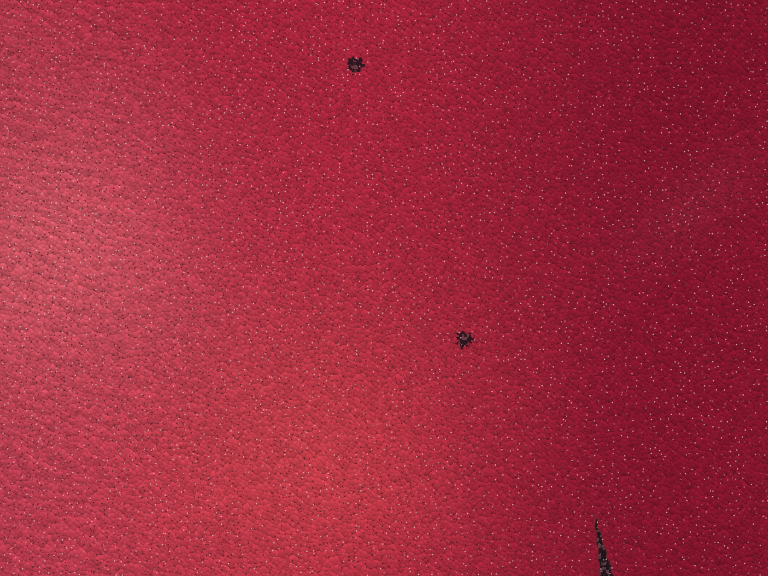
Reproduce this texture procedurally as a WebGL 2 fragment shader.

```glsl
#version 300 es
precision highp float;
// Red grained leather with soft sheen, tiny glints and pits, two dark blots and a split.
uniform vec2 u_resolution;
out vec4 fragColor;

vec3 hash3(vec2 p) {
  vec3 q = fract(p.xyx * vec3(0.1031, 0.1030, 0.0973));
  q += dot(q, q.yxz + 33.33);
  return fract((q.xxy + q.yzz) * q.zyx);
}

// Cellular noise: offset to the nearest point, gap to the second nearest, random id.
vec4 cells(vec2 p) {
  vec2 base = floor(p), nearest = vec2(0.0);
  float d1 = 9.0, d2 = 9.0, id = 0.0;
  for (int j = -1; j <= 1; j++)
    for (int i = -1; i <= 1; i++) {
      vec2 cell = base + vec2(i, j);
      vec3 h = hash3(cell + 50.0);
      vec2 offset = p - cell - 0.1 - 0.8 * h.xy;
      float d = length(offset);
      if (d < d1) {
        d2 = d1;
        d1 = d;
        nearest = offset;
        id = h.z;
      } else d2 = min(d2, d);
    }
  return vec4(nearest, d2 - d1, id);
}

float glow(vec2 p, vec2 center, vec2 size) {
  vec2 q = (p - center) / size;
  return exp(-dot(q, q));
}

// Smooth irregular drift from layered sines.
float drift(vec2 p) {
  float sum = 0.0, amp = 0.5;
  for (int i = 0; i < 4; i++) {
    sum += amp * sin(p.x + 1.7 * sin(p.y + float(i)));
    p = mat2(1.3, 1.1, -1.1, 1.3) * p + 2.3;
    amp *= 0.55;
  }
  return sum;
}

vec3 sheen(vec2 p) {
  float wave = drift(p * 5.0);
  vec2 q = p + 0.03 * vec2(wave, drift(p.yx * 6.0 + 4.0));
  vec3 color = mix(vec3(0.63, 0.14, 0.225), vec3(0.50, 0.08, 0.17), smoothstep(0.6, 1.2, q.x));
  color = mix(color, vec3(0.69, 0.225, 0.295), 0.9 * smoothstep(0.7, 0.1, q.x + 0.25 * q.y));
  color = mix(color, vec3(0.77, 0.25, 0.29), 0.85 * glow(q, vec2(0.52, 0.2), vec2(0.28, 0.3)));
  color = mix(color, vec3(0.76, 0.315, 0.365), 0.95 * glow(q, vec2(0.1, 0.56), vec2(0.28, 0.29)));
  color += vec3(0.02, 0.03, 0.02) * glow(mat2(0.8, -0.6, 0.6, 0.8) * (p - vec2(1.2, 0.64)), vec2(0.0), vec2(0.15, 0.06));
  return color * (1.0 + 0.02 * wave);
}

// Round speck with a crisp edge, from a cellular field of the given scale.
float speck(vec4 field, float scale, float radius, float px) {
  return smoothstep(0.6 * px, -0.6 * px, length(field.xy) / scale - radius);
}

void main() {
  vec2 p = gl_FragCoord.xy / u_resolution.y;
  float px = 1.0 / u_resolution.y;
  vec3 color = sheen(p);

  // Fine slanted leather grain, mottled rather than creased
  vec2 bent = p + 0.006 * vec2(drift(p * 14.0), drift(p.yx * 17.0));
  vec4 grain = cells(mat2(0.8, 0.6, -0.6, 0.8) * bent * mat2(1.0, 0.0, 0.0, 1.0) * 1.0 * vec2(125.0, 150.0));
  float relief = dot(grain.xy, vec2(-0.10, 0.16)) + 0.14 * (grain.w - 0.5);
  relief += 0.07 * smoothstep(0.0, 0.6, grain.z) - 0.03;
  color *= 1.0 + relief;

  // Broad ripples toward the left edge
  float ripple = sin(260.0 * (p.y + 0.3 * p.x) + 5.0 * drift(p * 18.0));
  color *= 1.0 + 0.045 * ripple * smoothstep(0.55, 0.05, p.x);

  // Dark pits
  vec4 pit = cells(p * 100.0 + 17.0);
  float pitMask = speck(pit, 100.0, 0.0012, px) * step(0.5, pit.w);
  color = mix(color, vec3(0.24, 0.09, 0.12), 0.65 * pitMask);

  // Ragged dark blots
  vec4 crumb = cells(p * 210.0);
  vec3 tar = mix(vec3(0.13, 0.08, 0.11), vec3(0.40, 0.24, 0.28), smoothstep(0.5, 1.0, crumb.w));
  for (int i = 0; i < 2; i++) {
    vec2 q = p - mix(vec2(0.616, 0.887), vec2(0.806, 0.41), float(i));
    float angle = atan(q.y, q.x);
    float radius = 0.0135 + 0.0015 * sin(3.0 * angle + float(i)) + 0.0015 * sin(7.0 * angle + 2.0);
    float edge = length(q) - radius + 0.006 * (crumb.w - 0.5);
    color = mix(color, tar, 0.9 * smoothstep(px, -px, edge));
  }

  // Tapered split rising from the lower edge, with a brown lip
  float depth = 0.108 - p.y;
  float side = p.x - 1.032 - 0.2 * depth + 0.0012 * sin(p.y * 240.0);
  float split = abs(side) - 0.105 * depth + 0.001 * crumb.w;
  float below = smoothstep(-px, px, depth);
  color = mix(color, vec3(0.40, 0.17, 0.14), below * smoothstep(px, -px, split - 0.0012));
  color = mix(color, tar, below * smoothstep(px, -px, split));

  // Pale glints of varied strength
  vec4 glint = cells(p * 98.0 + 63.0);
  float shine = step(0.55, glint.w) * mix(0.25, 0.85, smoothstep(0.55, 1.0, glint.w));
  color = mix(color, vec3(0.90, 0.78, 0.77), shine * speck(glint, 98.0, 0.0011, px));

  fragColor = vec4(clamp(color, 0.0, 1.0), 1.0);
}
```
